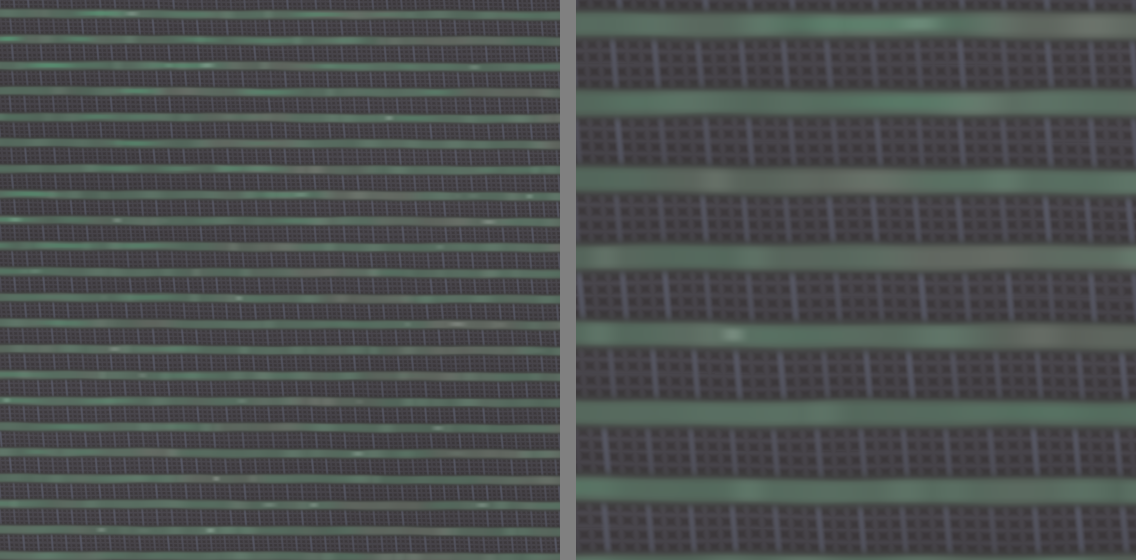
Left, the full canvas; right, a detail of the centre.
Write a Shadertoy shader that draws this texture.

```glsl
// Ribbed woven cloth: raised green cords run across, with dark woven bands between.
// Each band is a grid of fine threads with a pale warp thread at every third column;
// cellular streaks and layered sines vary the sheen, width and tint of the cords.

const float CORDS = 21.7;        // cords down the canvas
const float FIRST_CORD = 0.565;  // offset of the top cord, in cord spacings
const float WARPS = 39.0;        // pale warp threads across the canvas
const float PICKS = 6.0;         // fine weft threads per cord spacing
const float TILT = 0.004;        // fall of the cords from left to right

const vec3 BAND_DARK = vec3(0.235, 0.220, 0.232);
const vec3 BAND_THREAD = vec3(0.292, 0.282, 0.308);
const vec3 WARP_PALE = vec3(0.350, 0.360, 0.415);
const vec3 CORD_SHADE = vec3(0.280, 0.295, 0.280);
const vec3 CORD_GREEN = vec3(0.350, 0.430, 0.382);
const vec3 CORD_GREY = vec3(0.400, 0.405, 0.385);
const vec3 SHEEN = vec3(0.350, 0.580, 0.455);

float hash(vec2 p) {
    vec3 q = fract(vec3(p.xyx) * vec3(0.1031, 0.1030, 0.0973));
    q += dot(q, q.yzx + 33.33);
    return fract((q.x + q.y) * q.z);
}

// Slow variation along a row, about -1 to 1
float waves(float x, float seed) {
    float phase = 6.2832 * hash(vec2(seed, 7.0));
    return (sin(x * 9.0 + phase) + 0.6 * sin(x * 23.0 + phase * 2.3)
          + 0.4 * sin(x * 61.0 + phase * 3.7)) / 2.0;
}

// Cellular streaks: soft spots of random strength scattered along a row
float streaks(float x, float seed, float rarity) {
    float cell = floor(x), glow = 0.0;
    for (float k = -1.0; k <= 1.0; k++) {
        vec2 id = vec2(cell + k, seed);
        float center = cell + k + hash(id + 3.1);
        float strength = smoothstep(rarity, 1.0, hash(id + 17.7));
        float reach = mix(0.35, 0.95, hash(id + 41.3));
        glow = max(glow, strength * (1.0 - smoothstep(0.0, reach, abs(x - center))));
    }
    return glow;
}

// Soft thread centred on whole numbers of p
float thread(float p, float halfWidth, float blur) {
    float d = abs(fract(p + 0.5) - 0.5);
    return 1.0 - smoothstep(halfWidth - blur, halfWidth + blur, d);
}

// Woven band; depth runs from 0 at the cord above to 1 at the cord below
vec3 wovenBand(float x, float depth, float row) {
    float drift = 0.45 * hash(vec2(row, 2.0)) + 0.1 * waves(x, row + 50.0);
    float column = x * WARPS + drift - 0.16 * depth;
    float id = floor(column + 0.5);
    float fine = thread(column * 3.0, 0.22, 0.20);
    float weft = thread(depth * PICKS + 0.1 * waves(x, row), 0.22, 0.22);
    float pale = thread(column, 0.07, 0.07) * mix(0.45, 1.0, hash(vec2(id, row)));
    vec3 color = mix(BAND_DARK, BAND_THREAD, max(fine * 0.75, weft * 0.8));
    color = mix(color, WARP_PALE, pale * 0.75);
    return color * mix(1.06, 0.94, depth);
}

// Cord surface; across is the signed distance from its centre, positive downward
vec3 cord(vec2 uv, float across, float row) {
    float greyness = smoothstep(-0.1, 1.0, waves(uv.x, row + 90.0) + 0.5 * uv.x - 0.15);
    vec3 color = mix(CORD_GREEN, CORD_GREY, greyness * 0.75);
    float slub = streaks(uv.x * 26.0, row + 30.0, 0.3);
    color *= 0.96 + 0.10 * slub + 0.04 * waves(uv.x * 2.0, row);
    // Green sheen, strongest toward the upper left
    float light = clamp(0.25 + 0.7 * uv.y - 0.6 * uv.x, 0.12, 0.85);
    float glow = streaks(uv.x * 9.0, row, 0.25) * light;
    float crest = 1.0 - smoothstep(0.02, 0.14, abs(across + 0.01));
    color = mix(color, SHEEN, glow * crest);
    // Rare pale specks
    float speck = streaks(uv.x * 40.0, row + 70.0, 0.94);
    color += 0.12 * speck * crest;
    return mix(color, CORD_SHADE, 0.5 * smoothstep(0.06, 0.19, abs(across)));
}

void mainImage(out vec4 fragColor, in vec2 fragCoord) {
    vec2 uv = fragCoord / iResolution.xy;
    float down = 1.0 - uv.y - TILT * (uv.x - 0.5);
    float rows = down * CORDS - FIRST_CORD;
    float cordRow = floor(rows + 0.5);
    rows += 0.025 * waves(uv.x, cordRow + 20.0);
    float across = rows - cordRow;

    vec3 color = wovenBand(uv.x, fract(rows), floor(rows));

    // Contact shadow, then the cord laid over the band
    float shadow = 1.0 - smoothstep(0.14, 0.30, abs(across));
    color = mix(color, CORD_SHADE * 0.92, shadow * 0.75);
    float halfWidth = 0.165 + 0.015 * waves(uv.x * 1.7, cordRow + 11.0);
    float blur = max(0.045, 0.7 * CORDS / iResolution.y);
    float cover = 1.0 - smoothstep(halfWidth - blur, halfWidth + blur, abs(across));
    color = mix(color, cord(uv, across, cordRow), cover);

    // Broad unevenness of light
    color *= 1.0 + 0.025 * sin(uv.x * 5.0 + 1.0) * sin(uv.y * 6.0 + 0.5);
    fragColor = vec4(color, 1.0);
}
```
